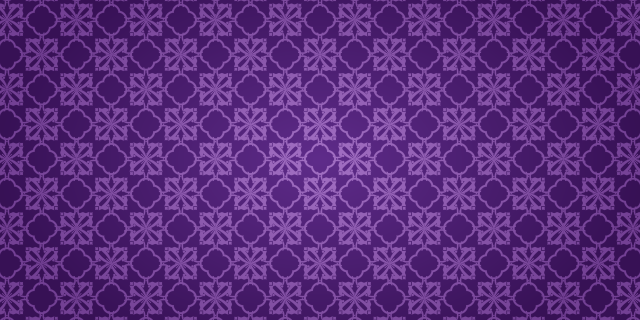
Write a Shadertoy shader that draws this pattern.

```glsl
const float CELLS_DOWN = 9.2;                    // checker cells over the height
const vec2 CELL_OFFSET = vec2(0.0, 0.03);        // lattice shift, in cells
const float EDGE_SOFTNESS = 0.7;                 // in pixels

const vec3 GROUND_CENTER = vec3(0.37, 0.17, 0.54);
const vec3 GROUND_RIM = vec3(0.215, 0.065, 0.335);
const vec3 LACE_CENTER = vec3(0.64, 0.44, 0.77);
const vec3 LACE_RIM = vec3(0.45, 0.25, 0.58);

const float FOIL_REACH = 0.20;                   // lobe centre from cell centre
const float FOIL_RADIUS = 0.205;
const float RING_WIDTH = 0.058;
const float FRAME_REACH = 0.405;
const float FRAME_HALF = 0.052;
const float FRAME_GAP = 0.075;
const float CORNER_SIZE = 0.05;

float box(vec2 p, vec2 halfSize) {
    vec2 d = abs(p) - halfSize;
    return length(max(d, 0.0)) + min(max(d.x, d.y), 0.0);
}

// Paired stems with a small bead, centred on the edge between two cells.
float connector(vec2 q) {
    vec2 e = q - vec2(0.5, 0.0);
    float bend = 0.042 + 2.0 * e.x * e.x;
    float stems = max(abs(e.y - bend) - 0.022, abs(e.x) - 0.13);
    float bead = (abs(e.x) + abs(e.y) - 0.026) * 0.707;
    return min(stems, bead);
}

// Four broad lobes meeting in shallow diagonal cusps.
float quatrefoil(vec2 q) {
    float shape = length(q - vec2(FOIL_REACH, 0.0)) - FOIL_RADIUS;
    shape = min(shape, length(q) - 0.5 * FOIL_RADIUS);
    return abs(shape - 0.5 * RING_WIDTH) - 0.5 * RING_WIDTH;
}

// Square frame with notched edges, cut corners and inner leaves.
float ornateSquare(vec2 q) {
    float scallop = 0.012 * cos((q.y - 0.18) * 36.0);
    float frame = abs(q.x - FRAME_REACH) - FRAME_HALF - scallop;
    frame = max(frame, FRAME_GAP - q.y);

    // Lily leaves rise beside each axis and open towards the frame
    float spine = 0.20 * q.x + 1.15 * q.x * q.x;
    float slope = 0.20 + 2.3 * q.x;
    float leaf = (abs(q.y - spine) - 0.012 - 0.15 * q.x) / sqrt(1.0 + slope * slope);
    leaf = max(leaf, q.x - FRAME_REACH);

    // Curled buds beside the axis and thin rays at the heart
    float bud = length(q - vec2(0.335, 0.09)) - 0.035;
    float axisRay = max(q.y - 0.012, q.x - 0.16);
    float diagonalRay = max((q.x - q.y) * 0.707 - 0.012, q.x - 0.14);
    float lace = min(min(frame, leaf), min(bud, min(axisRay, diagonalRay)));

    // Solid corner tile separated by a dark slit
    float corner = box(q - vec2(FRAME_REACH + 0.014), vec2(CORNER_SIZE));
    lace = max(lace, 0.010 - abs(corner));
    return min(lace, corner + 0.010);
}

void mainImage(out vec4 fragColor, in vec2 fragCoord) {
    vec2 uv = fragCoord / iResolution.xy;
    vec2 lattice = (fragCoord - 0.5 * iResolution.xy) / iResolution.y * CELLS_DOWN;
    lattice += 0.5 - CELL_OFFSET;
    vec2 cell = floor(lattice);
    vec2 p = abs(fract(lattice) - 0.5);
    vec2 q = vec2(max(p.x, p.y), min(p.x, p.y));  // eightfold symmetry

    // Checkerboard of the two motifs, linked across their shared edges
    float isOrnate = mod(cell.x + cell.y, 2.0);
    float motif = isOrnate > 0.5 ? ornateSquare(q) : quatrefoil(q);
    float lace = min(motif, connector(q));

    float soft = EDGE_SOFTNESS * CELLS_DOWN / iResolution.y;
    float cover = 1.0 - smoothstep(-soft, soft, lace);

    // Radial glow from the middle
    float glow = clamp(length((uv - 0.5) * vec2(2.0, 1.5)), 0.0, 1.0);
    vec3 ground = mix(GROUND_CENTER, GROUND_RIM, glow);
    vec3 tracery = mix(LACE_CENTER, LACE_RIM, glow);
    fragColor = vec4(mix(ground, tracery, cover), 1.0);
}
```
